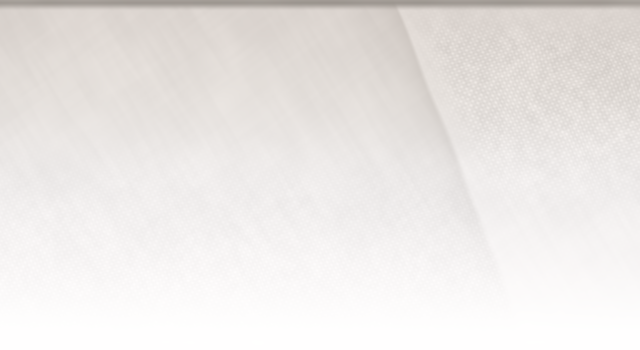
A Shadertoy shader for this texture:

```glsl
// Pale linen cloth under a dark top hem, fading to white toward the bottom.
// A vertical colour ramp carries a slanted soft fold; warped sine threads
// make the weave, and stretched cellular noise makes slubs and mottling.

const vec3 HEM_COLOR   = vec3(0.60, 0.575, 0.55);
const vec3 TOP_COLOR   = vec3(0.865, 0.838, 0.818);
const vec3 UPPER_COLOR = vec3(0.897, 0.877, 0.860);
const vec3 MID_COLOR   = vec3(0.937, 0.926, 0.923);
const vec3 LOW_COLOR   = vec3(0.977, 0.968, 0.967);
const vec3 SHADE_TINT  = vec3(0.96, 1.0, 1.04);
const float HEM_DEPTH  = 0.017;
const float FOLD_SHADE = 0.075;
const float FOLD_WIDTH = 0.075;
const float THREAD_PITCH = 0.0125;
const float WEAVE_RIGHT  = 0.036;
const float WEAVE_LEFT   = 0.013;
const float MOTTLE = 0.020;
const float SLUB   = 0.016;

float hash(vec2 p) {
    p = fract(p * vec2(0.1031, 0.1130));
    p += dot(p, p.yx + 33.33);
    return fract((p.x + p.y) * p.x * 7.31);
}

mat2 rotation(float a) {
    float c = cos(a), s = sin(a);
    return mat2(c, s, -s, c);
}

// Smooth cellular field: random cell values blended by distance.
float cellular(vec2 p) {
    vec2 cell = floor(p), f = fract(p);
    float sum = 0.0, total = 0.0;
    for (int y = -1; y <= 1; y++)
    for (int x = -1; x <= 1; x++) {
        vec2 o = vec2(x, y);
        vec2 id = cell + o + 100.0;
        vec2 site = 0.2 + 0.6 * vec2(hash(id), hash(id + 47.0));
        vec2 r = o + site - f;
        float w = exp(-4.0 * dot(r, r));
        sum += w * (hash(id + 19.0) - 0.5);
        total += w;
    }
    return sum / total;
}

// Two crossing sets of threads with uneven paths and strengths.
float weave(vec2 p) {
    vec2 q = rotation(0.48) * p / THREAD_PITCH;
    q += 0.35 * sin(q.yx * 0.31 + 1.7 * sin(q * 0.13));
    vec2 thread = sin(6.2832 * q * vec2(0.85, 1.0));
    float grain = cellular(q * 0.8);
    return 0.45 * thread.x * thread.y + 0.25 * (thread.x + thread.y) + 0.9 * grain;
}

// Cloth colour by depth below the top edge.
vec3 clothRamp(float v) {
    vec3 c = mix(TOP_COLOR, UPPER_COLOR, smoothstep(0.0, 0.29, v));
    c = mix(c, MID_COLOR, smoothstep(0.22, 0.56, v));
    c = mix(c, LOW_COLOR, smoothstep(0.48, 0.82, v));
    return mix(c, vec3(1.0, 0.998, 0.997), smoothstep(0.74, 0.98, v));
}

float foldEdge(float v) {
    return 0.615 + 0.225 * v - 0.017 * v * v + 0.0015 * sin(19.0 * v);
}

void mainImage(out vec4 fragColor, in vec2 fragCoord) {
    vec2 uv = fragCoord / iResolution.xy;
    vec2 p = fragCoord / iResolution.y;
    float v = 1.0 - uv.y;
    float fade = 1.0 - smoothstep(0.60, 1.0, v);
    vec3 color = clothRamp(v);

    // Fold: soft shadow on the left, crisp pale lip on the right.
    float d = uv.x - foldEdge(v);
    float softness = mix(0.0035, 0.010, v);
    float right = smoothstep(-softness, softness, d);
    float shadow = 0.6 * exp(min(d, 0.0) / FOLD_WIDTH)
                 + 0.4 * exp(min(d, 0.0) / (0.3 * FOLD_WIDTH));
    float depth = FOLD_SHADE * mix(1.0, 0.2, smoothstep(0.3, 0.95, v)) * fade;
    color -= depth * shadow * (1.0 - right) * SHADE_TINT;
    color += 0.012 * right * exp(-max(d, 0.0) / 0.02) * fade;

    // Grey patch and gentle tone on the right panel, dim upper left corner.
    vec2 patchPos = (vec2(uv.x, v) - vec2(0.94, 0.23)) / vec2(0.17, 0.16);
    color -= 0.028 * right * exp(-dot(patchPos, patchPos)) * SHADE_TINT;
    color -= 0.018 * exp(-uv.x / 0.10) * (1.0 - smoothstep(0.1, 0.6, v));

    // Cloudy mottling and slanted slubs, strongest near the top.
    vec2 along = rotation(-0.55) * p;
    float clouds = cellular(p * vec2(7.0, 9.0)) + 0.6 * cellular(along * vec2(26.0, 10.0));
    float slubs = cellular(along * vec2(75.0, 9.0))
                + 0.6 * cellular((rotation(0.95) * p) * vec2(80.0, 11.0));
    color += (MOTTLE * clouds + SLUB * slubs) * fade * mix(1.0, 0.55, v);

    // Weave: in focus on the right above, and in a band low on the left.
    float focusRight = right * smoothstep(0.0, 0.06, d)
                     * smoothstep(0.0, 0.15, v) * (1.0 - smoothstep(0.25, 0.68, v));
    float focusLeft = (1.0 - right) * smoothstep(0.32, 0.62, v)
                    * (1.0 - smoothstep(0.76, 0.96, v));
    float lowRight = right * 0.35 * (1.0 - smoothstep(0.5, 0.95, v));
    color += weave(p) * (WEAVE_RIGHT * focusRight + WEAVE_LEFT * (focusLeft + lowRight));

    // Blurred dark hem along the top.
    float hem = 1.0 - smoothstep(0.35 * HEM_DEPTH, 1.9 * HEM_DEPTH, v);
    vec3 hemColor = HEM_COLOR + 0.05 * cellular(vec2(p.x * 8.0, 3.0))
                  + 0.035 * (1.0 - smoothstep(0.0, 0.6 * HEM_DEPTH, v));
    color = mix(color, hemColor, 0.94 * hem);

    fragColor = vec4(clamp(color, 0.0, 1.0), 1.0);
}
```
